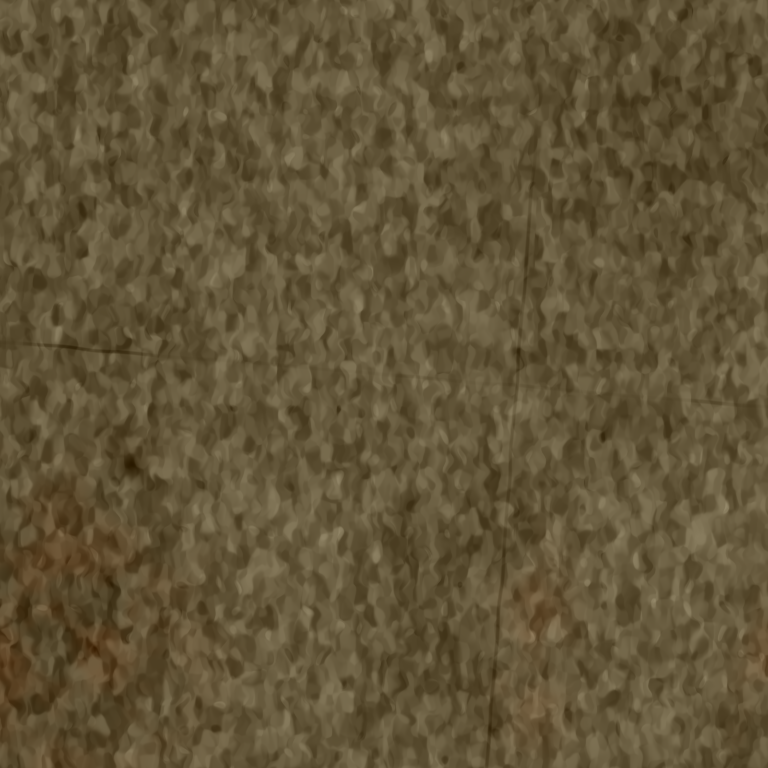
A WebGL 1 fragment shader for this texture:

```glsl
precision highp float;
// Worn speckled floor tiles: soft upright flakes, thin seams and rusty stains.
uniform vec2 u_resolution;

#define BASE_COLOR vec3(0.386, 0.336, 0.224)
#define RUST_SHIFT vec3(0.035, -0.030, -0.045)
#define FLAKE_GRID vec2(72.0, 42.0)
#define GRAIN_GRID vec2(130.0, 72.0)
#define CHIP_GRID vec2(44.0, 31.0)
#define FLAKE_CONTRAST 0.078
#define GRAIN_CONTRAST 0.050
#define CHIP_CONTRAST 0.075
#define CLOUD_CONTRAST 0.065
#define SEAM_WIDTH 0.0022
#define SEAM_DEPTH 0.085

float hash(vec2 p) {
  return fract(sin(dot(p, vec2(127.1, 311.7))) * 43758.5453);
}

vec2 hash2(vec2 p) {
  return vec2(hash(p), hash(p + 57.3));
}

float noise(vec2 p) {
  vec2 i = floor(p), f = fract(p);
  f = f * f * (3.0 - 2.0 * f);
  return mix(mix(hash(i), hash(i + vec2(1.0, 0.0)), f.x),
             mix(hash(i + vec2(0.0, 1.0)), hash(i + 1.0), f.x), f.y);
}

float clouds(vec2 p) {
  return 0.55 * noise(p) + 0.3 * noise(p * 2.1 + 7.0) + 0.15 * noise(p * 4.3 + 19.0);
}

// Voronoi cells of random tone, blended softly at their borders (-1 to 1).
float softCells(vec2 p, float sharpness) {
  vec2 cell = floor(p);
  float total = 0.0, weightSum = 0.0;
  for (int y = -1; y <= 1; y++) {
    for (int x = -1; x <= 1; x++) {
      vec2 id = cell + vec2(float(x), float(y));
      vec2 toSite = id + 0.1 + 0.8 * hash2(id) - p;
      float weight = exp(-sharpness * dot(toSite, toSite));
      total += weight * (2.0 * hash(id + 113.7) - 1.0);
      weightSum += weight;
    }
  }
  return total / weightSum;
}

// Sparse tilted chips: mostly pale, some dark.
float chips(vec2 p) {
  vec2 id = floor(p);
  vec2 q = fract(p) - 0.36 - 0.28 * hash2(id + 31.0);
  q.x += q.y * (hash(id + 5.0) - 0.5) * 0.9;
  vec2 radius = vec2(0.17, 0.22) + 0.13 * hash2(id + 71.0);
  float shape = 1.0 - smoothstep(0.55, 1.15, length(q / radius));
  float pick = hash(id + 211.0);
  float tone = step(0.74, pick) - 0.95 * step(pick, 0.13);
  return shape * tone * (0.5 + 0.5 * hash(id + 17.0));
}

// Soft round patch, 1 at its centre.
float patchAt(vec2 uv, vec2 center, vec2 size) {
  vec2 d = (uv - center) / size;
  return exp(-dot(d, d));
}

float seam(float dist, float width) {
  return 1.0 - smoothstep(0.3 * width, 1.6 * width, abs(dist));
}

void main() {
  vec2 uv = gl_FragCoord.xy / u_resolution;
  vec2 warp = vec2(noise(uv * 65.0), noise(uv * 65.0 + 41.0)) - 0.5;
  vec2 p = uv + warp * vec2(0.009, 0.012);

  // Flakes and fine grain
  float tone = FLAKE_CONTRAST * softCells(p * FLAKE_GRID, 9.0);
  tone += GRAIN_CONTRAST * softCells(p * GRAIN_GRID + 23.0, 7.0);
  tone += CHIP_CONTRAST * chips(p * CHIP_GRID);

  // Uneven wear and light
  float wear = clouds(uv * 6.0 + 3.0);
  tone += CLOUD_CONTRAST * (wear - 0.5);
  tone += 0.035 * patchAt(uv, vec2(0.38, 0.13), vec2(0.15, 0.20));
  tone += 0.025 * patchAt(uv, vec2(0.85, 0.20), vec2(0.13, 0.16));
  tone -= 0.025 * patchAt(uv, vec2(0.85, 0.80), vec2(0.25, 0.25));

  // Stains: dirt darkens, rust shifts the hue
  float leftStain = patchAt(uv, vec2(0.06, 0.17), vec2(0.17, 0.18));
  float seamStain = patchAt(uv, vec2(0.69, 0.16), vec2(0.05, 0.12));
  float edgeStain = patchAt(uv, vec2(1.0, 0.08), vec2(0.04, 0.15));
  tone -= 0.055 * leftStain + 0.03 * edgeStain;
  tone -= 0.04 * patchAt(uv, vec2(0.57, 0.18), vec2(0.08, 0.14));
  tone -= 0.12 * patchAt(uv, vec2(0.17, 0.393), vec2(0.013));
  float rust = (leftStain + 0.8 * seamStain + 0.7 * edgeStain)
             * smoothstep(0.25, 0.75, clouds(uv * 14.0 + 9.0));

  // Tile seams, slightly tilted and broken in places
  float wobble = 0.003 * (noise(uv * 24.0) - 0.5);
  float upright = seam(uv.x - 0.634 - 0.078 * uv.y + wobble, SEAM_WIDTH);
  upright *= (1.0 - smoothstep(0.65, 0.9, uv.y)) * (0.55 + 0.45 * noise(uv * 22.0));
  float level = seam(uv.y - 0.555 + 0.085 * uv.x + wobble, SEAM_WIDTH);
  level *= 0.15 + 0.85 * smoothstep(0.4, 0.75, noise(vec2(uv.x * 13.0, 4.0)));
  tone -= SEAM_DEPTH * max(upright, level);

  vec3 color = BASE_COLOR + tone * vec3(1.0, 1.02, 0.98) + rust * RUST_SHIFT;
  gl_FragColor = vec4(clamp(color, 0.0, 1.0), 1.0);
}
```
